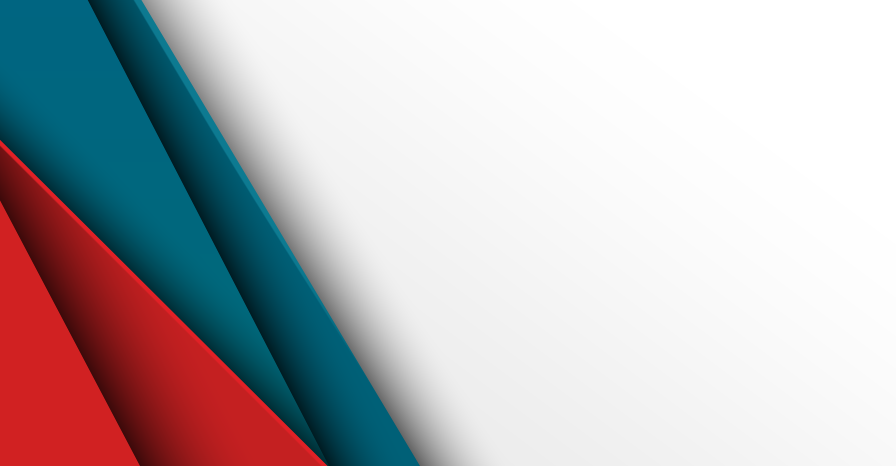
Reproduce this background procedurally as a WebGL 1 fragment shader.

```glsl
precision highp float;

uniform vec2 u_resolution;

const float ASPECT = 1.92;
const vec3 WHITE = vec3(1.0);
const vec3 PALE_GREY = vec3(0.915);
const vec3 TEAL_TOP = vec3(0.0, 0.395, 0.505);
const vec3 TEAL_LOW = vec3(0.0, 0.415, 0.475);
const vec3 TEAL_STRIP = vec3(0.0, 0.375, 0.465);
const vec3 TEAL_RIM = vec3(0.06, 0.50, 0.59);
const vec3 RED_PANEL = vec3(0.82, 0.13, 0.135);
const vec3 RED_STRIP = vec3(0.77, 0.125, 0.13);
const vec3 RED_RIM = vec3(0.88, 0.13, 0.15);

// Signed distance to a line running downward; positive on its right.
float lineDistance(vec2 p, vec2 top, vec2 bottom) {
  vec2 along = normalize(bottom - top);
  return dot(p - top, vec2(-along.y, along.x));
}

// Antialiased coverage of the side left of an edge.
float coverage(float d, float pixel) {
  return 1.0 - smoothstep(-0.6 * pixel, 0.6 * pixel, d);
}

// Soft shadow multiplier cast to the right of an edge.
float shade(float d, float width, float strength) {
  float s = clamp(1.0 - d / width, 0.0, 1.0);
  return 1.0 - strength * s * s;
}

// Bright bevel just inside an edge.
vec3 addRim(vec3 base, vec3 rim, float d, float width, float pixel) {
  float inside = smoothstep(-width - pixel, -width + pixel, d);
  return mix(base, rim, inside);
}

void main() {
  vec2 uv = gl_FragCoord.xy / u_resolution;
  vec2 p = uv * vec2(ASPECT, 1.0);
  float pixel = 1.0 / u_resolution.y;

  // Panel edges, from the outermost to the innermost
  float tealOuter = lineDistance(p, vec2(0.303, 1.0), vec2(0.900, 0.0));
  float tealInner = lineDistance(p, vec2(0.188, 1.0), vec2(0.705, 0.0));
  float redOuter = lineDistance(p, vec2(0.0, 0.700), vec2(0.702, 0.0));
  float redInner = lineDistance(p, vec2(0.0, 0.570), vec2(0.300, 0.0));

  // Pale diagonal backdrop with the outer shadow
  float diagonal = dot(p, vec2(0.6, 0.8));
  vec3 color = mix(PALE_GREY, WHITE, smoothstep(0.35, 1.65, diagonal));
  color *= shade(tealOuter, 0.17, mix(0.58, 0.42, uv.y));

  // Teal strip, its rim tapering toward the bottom
  vec3 strip = TEAL_STRIP * shade(tealInner, 0.15, 0.72);
  float rimWidth = 0.014 * smoothstep(0.05, 0.75, p.y);
  float rimFade = 0.85 * smoothstep(0.08, 0.5, p.y);
  strip = addRim(strip, mix(strip, TEAL_RIM, rimFade), tealOuter, rimWidth, pixel);
  color = mix(color, strip, coverage(tealOuter, pixel));

  // Teal panel
  vec3 panel = mix(TEAL_LOW, TEAL_TOP, uv.y);
  panel *= shade(redOuter, 0.13, 0.58);
  color = mix(color, panel, coverage(tealInner, pixel));

  // Red strip
  strip = RED_STRIP * shade(redInner, 0.24, 0.70);
  strip = addRim(strip, RED_RIM, redOuter, 0.009, pixel);
  color = mix(color, strip, coverage(redOuter, pixel));

  // Red panel
  color = mix(color, RED_PANEL, coverage(redInner, pixel));

  gl_FragColor = vec4(color, 1.0);
}
```
